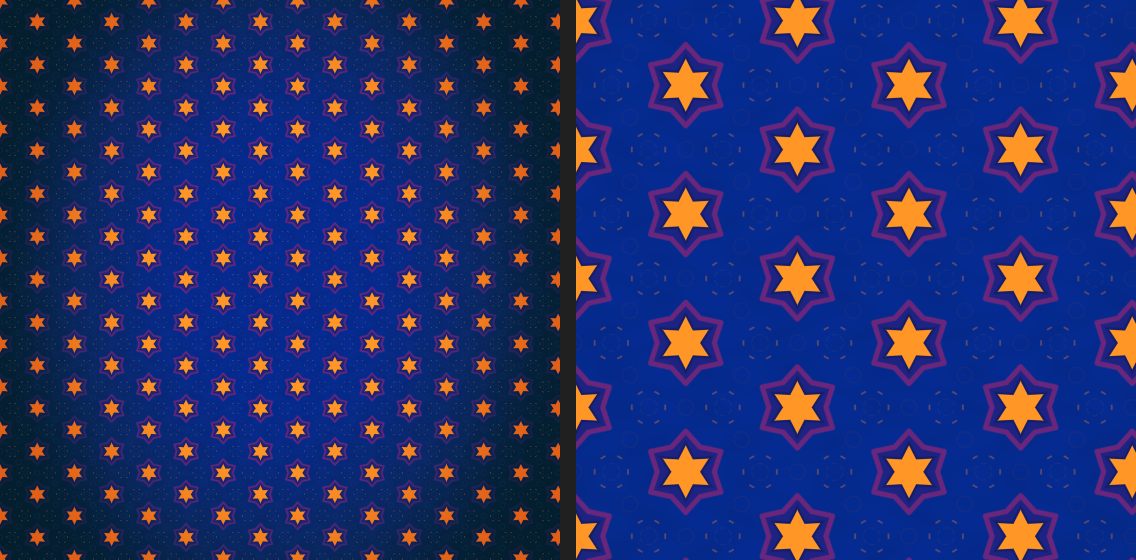
Left, the full canvas; right, a detail of the centre.
Write a WebGL 1 fragment shader that draws this pattern.

```glsl
precision highp float;
// Orange six-pointed stars on a hexagonal lattice, each inside a violet star outline.
// Every cell is folded into one mirrored wedge, where stars, rings and dashes are
// distance functions; a tall vignette dims the blue ground and fades the outlines.

uniform vec2 u_resolution;

// Offset from the nearest point of a hexagonal lattice with unit vertical spacing.
vec2 hexCell(vec2 p) {
  vec2 size = vec2(1.7320508, 1.0);
  vec2 a = mod(p + 0.5 * size, size) - 0.5 * size;
  vec2 b = mod(p, size) - 0.5 * size;
  return dot(a, a) < dot(b, b) ? a : b;
}

// Sixfold mirror fold; the wedge starts at the upward axis and spans 30 degrees.
vec2 foldWedge(vec2 p) {
  float angle = atan(p.x, p.y + 1e-6);
  angle = abs(mod(angle + 0.5235988, 1.0471976) - 0.5235988);
  return length(p) * vec2(sin(angle), cos(angle));
}

// x: signed distance to the edge line, y: rounded distance to the edge segment.
vec2 starEdge(vec2 w, float tip, float valley) {
  vec2 start = vec2(0.0, tip);
  vec2 edge = valley * vec2(0.5, 0.8660254) - start;
  vec2 q = w - start;
  float side = dot(q, normalize(vec2(-edge.y, edge.x)));
  float along = clamp(dot(q, edge) / dot(edge, edge), 0.0, 1.0);
  return vec2(side, length(q - edge * along));
}

// Antialiased coverage of the region where d is negative.
float fill(float d, float aa) {
  return 1.0 - smoothstep(-aa, aa, d);
}

void main() {
  vec2 uv = gl_FragCoord.xy / u_resolution;
  float period = 0.07672;
  float aa = 0.7 / (period * min(u_resolution.x, u_resolution.y));
  vec2 p = (uv - vec2(0.4651, 0.5009)) / period;
  vec2 w = foldWedge(hexCell(p));

  // Ground, bright in the middle and falling off faster sideways.
  float shade = length((uv - 0.5) * vec2(1.12, 0.84));
  float light = 1.0 - smoothstep(0.08, 0.68, shade);
  vec3 color = mix(vec3(0.01, 0.12, 0.18), vec3(0.035, 0.155, 0.38), smoothstep(0.0, 0.5, light));
  color = mix(color, vec3(0.02, 0.165, 0.56), smoothstep(0.35, 1.0, light));
  color *= 1.0 + 0.03 * sin(p.x * 9.0 + 2.0 * sin(p.y * 7.0)) * sin(p.y * 11.0);

  // Faint small rings halfway between neighbouring stars.
  float ring = abs(length(w - vec2(0.0, 0.5)) - 0.06) - 0.004;
  color = mix(color, vec3(0.2, 0.2, 0.45), 0.35 * fill(ring, aa));

  // Broken rings of fine dashes where three cells meet.
  vec2 c = w - vec2(0.2886751, 0.5);
  float dash = smoothstep(0.3, 0.8, cos(6.0 * atan(c.y, c.x + 1e-6)));
  float dashRing = fill(abs(length(c) - 0.13) - 0.007, aa);
  color = mix(color, vec3(0.7, 0.4, 0.3), 0.5 * dash * dashRing);
  float innerRing = fill(abs(length(c) - 0.065) - 0.004, aa);
  color = mix(color, vec3(0.25, 0.24, 0.44), 0.3 * (1.0 - dash) * innerRing);

  // Violet outline star with a tinted inside.
  float glow = mix(0.16, 0.92, smoothstep(0.05, 0.75, light));
  vec2 outline = starEdge(w, 0.315, 0.222);
  color = mix(color, vec3(0.17, 0.12, 0.48), 0.65 * glow * fill(outline.x, aa));
  float band = fill(outline.y - 0.02, aa * 1.4);
  color = mix(color, vec3(0.44, 0.15, 0.48), glow * band);

  // Solid star with a thin dark rim.
  vec2 star = starEdge(w, 0.205, 0.111);
  color = mix(color, vec3(0.06, 0.09, 0.3), 0.5 * fill(star.x - 0.018, aa * 1.5));
  vec3 orange = mix(vec3(0.88, 0.37, 0.09), vec3(1.0, 0.59, 0.15), smoothstep(0.0, 0.85, light));
  color = mix(color, orange, fill(star.x, aa));

  gl_FragColor = vec4(color, 1.0);
}
```
